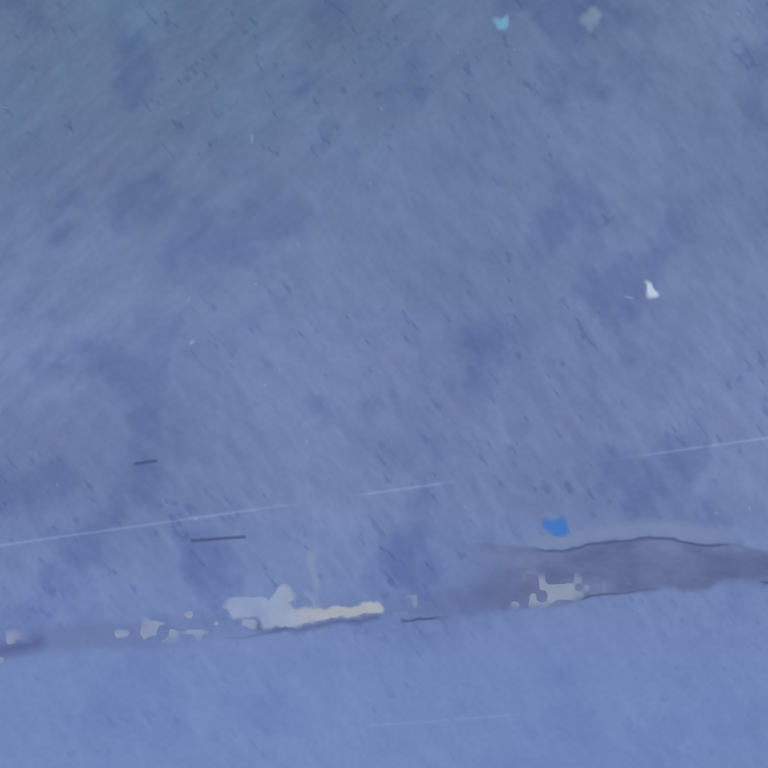
Give the GLSL for this texture, as a three.js fragment shader.

```glsl
// Weathered blue painted wall: a soft vertical gradient, streaky mottling,
// a sloping ledge with a flaked strip, fine scratches and scattered chips.
// Value noise gives the paint; distance functions give the damage.
varying vec2 vUv;

float hash(vec2 p) {
  vec3 q = fract(p.xyx * 0.1031);
  q += dot(q, q.yzx + 33.33);
  return fract((q.x + q.y) * q.z);
}

float noise(vec2 p) {
  vec2 i = floor(p), f = fract(p);
  f = f * f * (3.0 - 2.0 * f);
  return mix(mix(hash(i), hash(i + vec2(1, 0)), f.x),
             mix(hash(i + vec2(0, 1)), hash(i + 1.0), f.x), f.y);
}

float fbm(vec2 p) {
  float sum = 0.0, amp = 0.5;
  for (int i = 0; i < 5; i++) {
    sum += amp * noise(p);
    p = mat2(1.6, 1.2, -1.2, 1.6) * p + 17.3;
    amp *= 0.5;
  }
  return sum;
}

// Noise stretched along the given angle
float streaks(vec2 p, float angle, vec2 scale) {
  float c = cos(angle), s = sin(angle);
  vec2 q = vec2(c * p.x + s * p.y, c * p.y - s * p.x) * scale + 140.0;
  return 0.6 * noise(q) + 0.4 * noise(q * 2.1) - 0.5;
}

float segment(vec2 p, vec2 a, vec2 b) {
  vec2 d = b - a;
  return length(p - a - d * clamp(dot(p - a, d) / dot(d, d), 0.0, 1.0));
}

// Soft coverage of a shape with signed distance d
float cover(float d, float soft) { return 1.0 - smoothstep(-soft, soft, d); }

float span(float x, float a, float b, float soft) {
  return cover(a - x, soft) * cover(x - b, soft);
}

vec3 paint(vec2 p) {
  vec3 col = mix(vec3(0.445, 0.53, 0.73), vec3(0.435, 0.5, 0.665), smoothstep(0.05, 0.42, p.y));
  col = mix(col, vec3(0.415, 0.485, 0.625), smoothstep(0.5, 1.0, p.y));
  float corner = cover(length((p - vec2(0.16, 1.04)) * vec2(1.2, 1.5)) - 0.37, 0.37);
  col = mix(col, vec3(0.355, 0.425, 0.55), 0.85 * corner);
  col.gb += 0.03 * corner * smoothstep(0.45, 0.7, fbm(p * 7.0));

  // Broad clouds, purple blotches and fine directional brushing
  float calm = mix(0.45, 1.0, smoothstep(0.12, 0.25, p.y));
  float blotch = smoothstep(0.5, 0.72, fbm(p * 11.0 + 21.0));
  float lean = smoothstep(-0.2, 0.25, p.x - p.y + 0.35);
  float brush = mix(streaks(p, 0.75, vec2(22, 75)), streaks(p, -0.95, vec2(30, 80)), lean);
  float pits = smoothstep(0.2, 0.42, streaks(p, -0.9, vec2(45, 100))) * smoothstep(0.4, 0.6, noise(p * 7.0));
  col += calm * (0.08 * (fbm(p * 5.0 + 3.0) - 0.48) + 0.05 * brush);
  col -= calm * vec3(0.045, 0.045, 0.025) * (blotch + pits);
  return col + 0.014 * (noise(p * 190.0) - 0.5);
}

vec3 ledge(vec3 col, vec2 p) {
  float wobble = 0.012 * noise(vec2(p.x * 22.0, 3)) + 0.004 * noise(p * 90.0) - 0.008;
  float d = p.y - 0.14 - 0.105 * p.x + wobble;

  // Shadow gathered on the ledge
  float shade = span(d, 0.0, 0.035, 0.012) * (0.3 + 0.7 * noise(vec2(p.x * 8.0, 5)));
  col = mix(col, vec3(0.36, 0.4, 0.57), 0.6 * shade);
  float stain = segment(p, vec2(0, 0.152), vec2(0.05, 0.163)) - 0.005;
  col = mix(col, vec3(0.3, 0.34, 0.52), 0.7 * cover(stain, 0.012));

  // Flaked strip under a cracked lip
  float lip = p.y - 0.291 + 0.6 * wobble - 0.006 * sin(p.x * 24.0);
  float right = span(p.x, 0.7, 0.95, 0.02);
  float strip = cover(0.64 - p.x, 0.06) * cover(lip, 0.004) * cover(-d, 0.006);
  col = mix(col, vec3(0.31, 0.35, 0.5) + 0.16 * fbm(p * vec2(32, 55)), 0.75 * strip);
  col = mix(col, vec3(0.49, 0.55, 0.68), 0.6 * right * span(lip, 0.003, 0.024, 0.008));
  col = mix(col, vec3(0.27, 0.31, 0.45), 0.75 * right * cover(abs(lip) - 0.0016, 0.0025));

  // Broken dark edge and pale crumbs along it
  float gaps = smoothstep(0.5, 0.68, noise(vec2(p.x * 26.0, 8))) * smoothstep(0.2, 0.6, p.x);
  col = mix(col, vec3(0.25, 0.28, 0.39), 0.75 * gaps * cover(abs(d) - 0.0015, 0.0025));
  float crumbs = smoothstep(0.66, 0.8, noise(p * 85.0)) * smoothstep(0.45, 0.65, noise(p * 13.0 + 5.0));
  return mix(col, vec3(0.62, 0.66, 0.73), 0.65 * crumbs * span(d, 0.002, 0.04, 0.008));
}

// Bare plaster where the paint came off, with a shadow under it
vec3 flake(vec3 col, vec2 p) {
  vec2 q = p + 0.022 * (vec2(fbm(p * 38.0), fbm(p * 38.0 + 50.0)) - 0.48);
  float d = segment(q, vec2(0.305, 0.208), vec2(0.375, 0.199)) - 0.014;
  d = min(d, segment(q, vec2(0.345, 0.193), vec2(0.372, 0.222)) - 0.014);
  d = min(d, segment(q, vec2(0.38, 0.197), vec2(0.492, 0.211)) - 0.0085);
  float spike = segment(q, vec2(0.412, 0.238), vec2(0.404, 0.275)) - 0.005;
  float under = segment(q, vec2(0.335, 0.179), vec2(0.49, 0.193)) - 0.003;
  col = mix(col, vec3(0.31, 0.34, 0.5), 0.65 * cover(under, 0.007));
  vec3 plaster = mix(vec3(0.54, 0.6, 0.74), vec3(0.64, 0.66, 0.7), smoothstep(0.33, 0.44, p.x));
  col = mix(col, plaster + 0.09 * (fbm(p * 45.0) - 0.3), 0.95 * cover(d, 0.003));
  return mix(col, vec3(0.52, 0.57, 0.69), 0.7 * cover(spike, 0.004));
}

vec3 marks(vec3 col, vec2 p) {
  // Long pale scratches and short dark cuts
  float worn = smoothstep(0.25, 0.7, noise(vec2(p.x * 16.0, 2)));
  float line = cover(abs(p.y - 0.29 - 0.14 * p.x) - 0.001, 0.003);
  col += 0.08 * line * worn * (1.0 - span(p.x, 0.58, 0.8, 0.02));
  col += 0.05 * worn * cover(segment(p, vec2(0.48, 0.055), vec2(0.78, 0.077)), 0.004);
  float cut = min(segment(p, vec2(0.25, 0.296), vec2(0.318, 0.301)), segment(p, vec2(0.176, 0.396), vec2(0.203, 0.4)));
  col = mix(col, vec3(0.26, 0.29, 0.42), 0.8 * cover(cut - 0.0015, 0.0025));

  // Scattered chips, mostly tiny and faint
  vec2 w = p + 0.014 * (vec2(noise(p * 75.0), noise(p * 75.0 + 30.0)) - 0.5);
  for (int i = 0; i < 34; i++) {
    float k = float(i);
    vec2 at = vec2(hash(vec2(k, 3.7)), 0.17 + 0.83 * hash(vec2(k, 9.1)));
    float d = length(w - at) - 0.001 - 0.004 * pow(hash(vec2(k, 5.3)), 4.0);
    col = mix(col, vec3(0.6, 0.67, 0.76), (0.15 + 0.4 * hash(vec2(k, 7.9))) * cover(d, 0.0025));
  }

  // Larger pale, turquoise and blue spots
  col = mix(col, vec3(0.76, 0.82, 0.89), 0.9 * cover(length(w - vec2(0.848, 0.621)) - 0.009, 0.004));
  col = mix(col, vec3(0.52, 0.61, 0.68), 0.6 * cover(length(w - vec2(0.772, 0.975)) - 0.013, 0.007));
  col = mix(col, vec3(0.45, 0.67, 0.77), 0.8 * cover(length(w - vec2(0.655, 0.972)) - 0.01, 0.004));
  col = mix(col, vec3(0.25, 0.45, 0.76), 0.85 * cover(length(w - vec2(0.725, 0.314)) - 0.013, 0.005));
  return col;
}

void main() {
  vec3 col = flake(ledge(paint(vUv), vUv), vUv);
  gl_FragColor = vec4(marks(col, vUv), 1.0);
}
```
